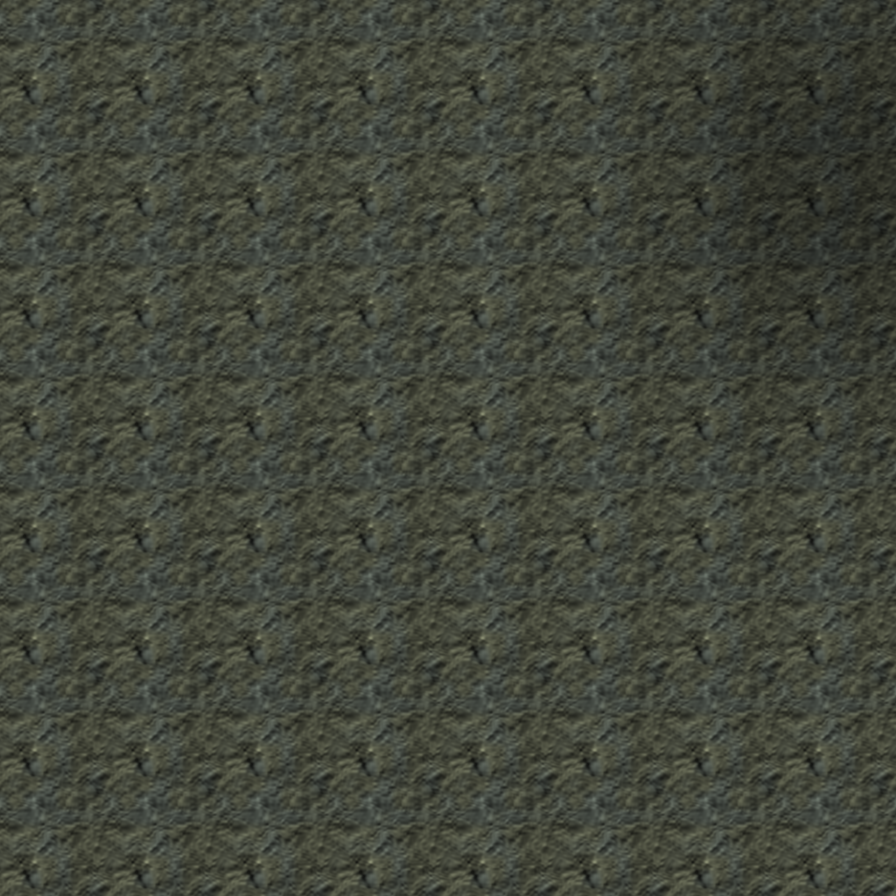
This texture is drawn by a WebGL 2 fragment shader. Its source:

```glsl
#version 300 es
precision highp float;
// Rough dark grey-green stone in an 8 by 8 grid of identical tiles, with a soft shadow at upper right.

uniform vec2 u_resolution;
out vec4 outColor;

const float REPEATS = 8.0;
const vec3 OLIVE = vec3(0.279, 0.288, 0.232);
const vec3 SLATE = vec3(0.264, 0.287, 0.262);
const vec2 BASE_CELLS = vec2(4.0, 5.0);      // coarsest noise cells per tile
const int OCTAVES = 4;
const float OCTAVE_WEIGHT[OCTAVES] = float[OCTAVES](0.32, 0.75, 1.0, 0.6);
const float GRAIN_CONTRAST = 0.95;
const float RELIEF_CONTRAST = 1.1;
const vec2 LIGHT_STEP = vec2(-0.014, 0.022); // towards the light, in tiles
const float BEND = 0.035;
const float CHIP_WIDTH = 0.021;
const vec2 SHADOW_CENTER = vec2(0.93, 0.80);
const vec2 SHADOW_SIZE = vec2(0.19, 0.25);
const float SHADOW_DEPTH = 0.33;

// Chips and cracks: midpoint and half extent within the tile
const int CHIPS = 8;
const vec4 CHIP_LINE[CHIPS] = vec4[CHIPS](
  vec4(0.93, 0.12, 0.11, 0.07), vec4(0.33, 0.36, 0.01, 0.06),
  vec4(0.88, 0.45, 0.12, -0.05), vec4(0.30, 0.81, 0.01, 0.05),
  vec4(0.25, 0.15, 0.04, -0.07), vec4(0.95, 0.06, 0.10, 0.06),
  vec4(0.12, 0.82, 0.05, 0.03), vec4(0.62, 0.20, 0.05, 0.02));
const float CHIP_TONE[CHIPS] = float[CHIPS](
  0.30, 0.42, 0.22, 0.25, -0.42, -0.25, -0.22, -0.18);

float hash(vec2 p) {
  return fract(sin(dot(p, vec2(127.1, 311.7))) * 43758.5453);
}

// Value noise that wraps at the tile edges
float tileNoise(vec2 p, vec2 cells, float seed) {
  vec2 g = p * cells;
  vec2 i = floor(g);
  vec2 f = g - i;
  f = f * f * (3.0 - 2.0 * f);
  vec2 lo = mod(i, cells) + seed;
  vec2 hi = mod(i + 1.0, cells) + seed;
  return mix(mix(hash(lo), hash(vec2(hi.x, lo.y)), f.x),
             mix(hash(vec2(lo.x, hi.y)), hash(hi), f.x), f.y);
}

float stoneHeight(vec2 p) {
  float sum = 0.0, total = 0.0;
  vec2 cells = BASE_CELLS;
  for (int i = 0; i < OCTAVES; i++) {
    sum += OCTAVE_WEIGHT[i] * tileNoise(p, cells, 17.0 * float(i));
    total += OCTAVE_WEIGHT[i];
    cells *= 2.0;
  }
  return sum / total;
}

// Signed brightness of the chips, wrapped around the tile
float chipTone(vec2 p) {
  float tone = 0.0;
  for (int i = 0; i < CHIPS; i++) {
    vec2 q = p - CHIP_LINE[i].xy;
    q -= floor(q + 0.5);
    vec2 halfLine = CHIP_LINE[i].zw;
    float along = clamp(dot(q, halfLine) / dot(halfLine, halfLine), -1.0, 1.0);
    float d = length(q - halfLine * along) / CHIP_WIDTH;
    tone += CHIP_TONE[i] * exp(-d * d);
  }
  return tone;
}

void main() {
  vec2 uv = gl_FragCoord.xy / u_resolution;
  vec2 tile = uv * REPEATS;

  // Bend the grain so that it looks broken rather than gridded
  vec2 bend = vec2(tileNoise(tile, vec2(9.0), 71.0),
                   tileNoise(tile, vec2(9.0), 93.0)) - 0.5;
  vec2 p = tile + BEND * bend;

  // Grain, side lighting and chips
  float height = stoneHeight(p);
  float relief = height - stoneHeight(p + LIGHT_STEP);
  float tone = 1.0 + GRAIN_CONTRAST * (height - 0.5)
             + RELIEF_CONTRAST * relief + chipTone(p);

  // Drifting tint between olive and slate
  float tint = smoothstep(0.1, 0.9, tileNoise(p, vec2(7.0), 131.0));
  vec3 color = mix(OLIVE, SLATE, tint) * max(tone, 0.3);

  // Broad shadow over the whole canvas
  vec2 s = (uv - SHADOW_CENTER) / SHADOW_SIZE;
  color *= 1.0 - SHADOW_DEPTH * exp(-dot(s, s));

  outColor = vec4(color, 1.0);
}
```
